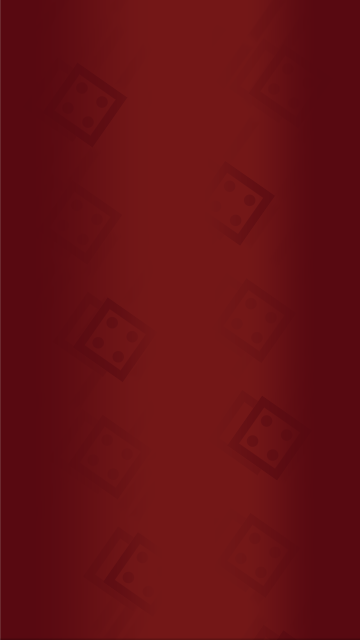
A WebGL 1 fragment shader for this background:

```glsl
precision highp float;
uniform vec2 u_resolution;

// Lengths are in canvas widths
const vec3 EDGE_RED = vec3(0.345, 0.035, 0.066);
const vec3 CENTER_RED = vec3(0.455, 0.092, 0.092);
const vec3 RIM_COLOR = vec3(0.50, 0.30, 0.31);
const float ASPECT = 16.0 / 9.0;
const float TILT = 0.61;
const float ROW_STEP = 0.326;
const float DIE_HALF = 0.085;
const float FACE_HALF = 0.061;
const float PIP_OFFSET = 0.034;
const float PIP_RADIUS = 0.016;
const vec2 GHOST_SHIFT = vec2(-0.055, 0.015);
const float STRONG_INK = 0.55;
const float FAINT_INK = 0.22;
const float BAR_INK = 0.16;
const float SOFTNESS = 0.004;

float hash(vec2 p) {
  return fract(sin(dot(p, vec2(127.1, 311.7))) * 43758.5453);
}

vec2 rotate(vec2 p, float a) {
  float c = cos(a), s = sin(a);
  return vec2(c * p.x - s * p.y, s * p.x + c * p.y);
}

float boxDistance(vec2 p, float halfSize) {
  vec2 d = abs(p) - halfSize;
  return length(max(d, 0.0)) + min(max(d.x, d.y), 0.0);
}

float fill(float d) {
  float w = max(SOFTNESS, 1.0 / u_resolution.x);
  return 1.0 - smoothstep(-0.5 * w, 0.5 * w, d);
}

float frame(vec2 p) {
  return fill(boxDistance(p, DIE_HALF)) - fill(boxDistance(p, FACE_HALF));
}

float dieInk(vec2 p) {
  float pips = fill(length(abs(p) - PIP_OFFSET * 0.5) - PIP_RADIUS);
  pips = fill(length(abs(p) - vec2(PIP_OFFSET)) - PIP_RADIUS);
  return max(frame(p), 0.8 * pips);
}

// Center of a die in the left (0) or right (1) column
vec2 dieCenter(float column, float row, float parity) {
  float a = row * 1.2566;
  vec2 left = vec2(0.208 + 0.042 * row + 0.028 * parity, 1.486);
  vec2 right = vec2(0.725 + 0.021 * cos(a) - 0.037 * sin(a) + 0.062 * cos(2.0 * a), 1.539);
  return mix(left, right, column) - vec2(0.0, ROW_STEP * row);
}

// Broken diagonal bars behind the dice
float barInk(vec2 p) {
  vec2 q = rotate(p, TILT) / vec2(0.045, 0.16);
  vec2 cell = floor(q);
  vec2 d = abs(fract(q) - 0.5) - vec2(0.34, 0.42);
  float bar = 1.0 - smoothstep(-0.08, 0.08, max(d.x, d.y));
  return bar * step(0.55, hash(cell)) * hash(cell + 7.0);
}

void main() {
  vec2 uv = gl_FragCoord.xy / u_resolution;
  vec2 p = uv * vec2(1.0, ASPECT);

  // Bright central band
  float glow = smoothstep(0.07, 0.44, p.x) * (1.0 - smoothstep(0.67, 0.89, p.x));
  vec3 color = mix(EDGE_RED, CENTER_RED, glow);

  // Bars, then two columns of dice with offset ghosts
  float ink = BAR_INK * barInk(p);
  for (int i = 0; i < 12; i++) {
    float column = mod(float(i), 2.0);
    float row = floor(float(i) * 0.5);
    float parity = 1.0 - 2.0 * mod(row, 2.0);
    float bold = step(0.0, parity * (1.0 - 2.0 * column));
    float strength = mix(FAINT_INK, STRONG_INK, bold);
    vec2 offset = p - dieCenter(column, row, parity);
    vec2 local = rotate(offset, TILT);
    vec2 ghost = rotate(offset - GHOST_SHIFT, TILT);
    ink = max(ink, 0.45 * strength * frame(ghost));
    ink = mix(ink, strength * dieInk(local), fill(boxDistance(local, DIE_HALF)));
  }

  // Ink fades toward the clear center
  ink *= smoothstep(0.04, 0.22, abs(p.x - 0.51));
  color = mix(color, EDGE_RED * 0.97, ink);

  // Thin light rim at the left and shade at the bottom
  color = mix(color, RIM_COLOR, 0.5 * (1.0 - smoothstep(0.001, 0.004, p.x)));
  color *= 1.0 - 0.2 * (1.0 - smoothstep(0.0, 0.008, p.y));
  gl_FragColor = vec4(color, 1.0);
}
```
